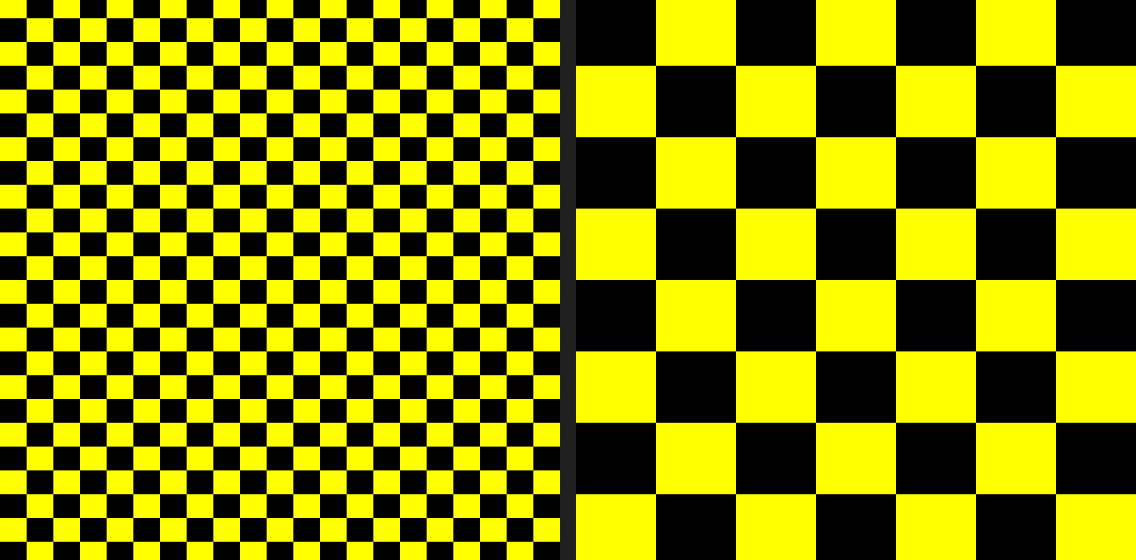
Left: the whole. Right: its middle third, enlarged.
Reproduce this pattern procedurally as a WebGL 1 fragment shader.

```glsl
precision highp float;
// Yellow and black checkerboard of slightly wide rectangles, centred vertically on a row edge.

uniform vec2 u_resolution;

const vec2 CELL_COUNT = vec2(21.0, 23.53);
const vec3 YELLOW = vec3(1.0, 1.0, 0.0);
const vec3 BLACK = vec3(0.0);

// Signed distance to the nearest cell edge: positive in even cells, negative in odd ones.
vec2 stripeDistance(vec2 cell) {
    return abs(mod(cell - 0.5, 2.0) - 1.0) - 0.5;
}

// Coverage of the odd squares, box filtered over one pixel.
float checker(vec2 cell, vec2 pixelSize) {
    vec2 stripe = clamp(stripeDistance(cell) / (0.5 * pixelSize), -1.0, 1.0);
    return 0.5 - 0.5 * stripe.x * stripe.y;
}

void main() {
    vec2 uv = gl_FragCoord.xy / u_resolution;

    // Columns start at the left side; rows grow out from the middle.
    vec2 cell = (uv - vec2(0.0, 0.5)) * CELL_COUNT;
    vec2 pixelSize = CELL_COUNT / u_resolution;

    vec3 color = mix(BLACK, YELLOW, checker(cell, pixelSize));
    gl_FragColor = vec4(color, 1.0);
}
```
